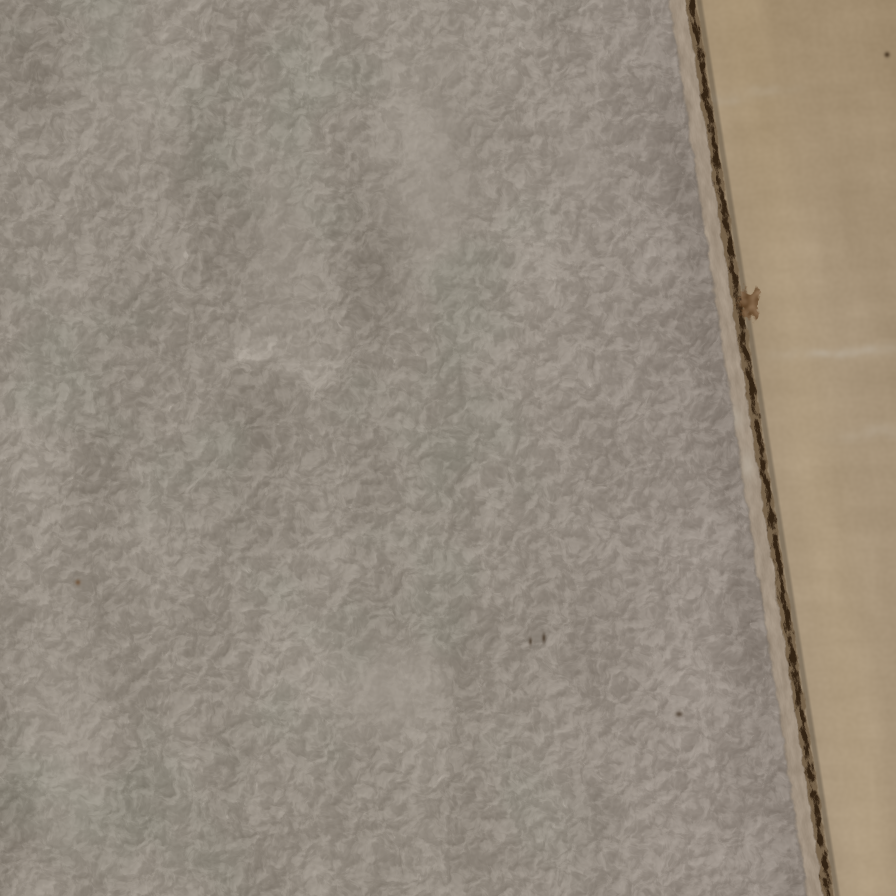
This texture is drawn by a WebGL 1 fragment shader. Its source:

```glsl
precision highp float;
uniform vec2 u_resolution;

const vec3 SLAB = vec3(0.580, 0.548, 0.507);
const vec3 SLAB_COOL = vec3(0.560, 0.552, 0.503);
const vec3 BOARD = vec3(0.645, 0.572, 0.472);
const vec3 RIM = vec3(0.630, 0.570, 0.500);
const vec3 GAP = vec3(0.200, 0.140, 0.080);
const vec3 GRIT = vec3(0.46, 0.385, 0.29);
const vec3 CHALK = vec3(0.72, 0.68, 0.62);
const vec3 RUST = vec3(0.42, 0.30, 0.19);
const float SEAM_TOP = 0.771;
const float SEAM_LEAN = 0.154;
const float GAP_HALF = 0.006;
const float RIM_WIDTH = 0.018;
const float STAIN_GAIN = 0.042;
const float FLAKE_GAIN = 0.075;
const float RELIEF_GAIN = 0.085;

vec2 hashGradient(vec2 cell) {
  vec3 q = fract(cell.xyx * vec3(0.1031, 0.1030, 0.0973));
  q += dot(q, q.yzx + 33.33);
  float angle = 6.2832 * fract((q.x + q.y) * q.z);
  return vec2(cos(angle), sin(angle));
}

float gradientNoise(vec2 p) {
  vec2 i = floor(p), f = fract(p), e = vec2(1.0, 0.0);
  vec2 u = f * f * f * (f * (f * 6.0 - 15.0) + 10.0);
  float low = mix(dot(hashGradient(i), f), dot(hashGradient(i + e), f - e), u.x);
  float high = mix(dot(hashGradient(i + e.yx), f - e.yx), dot(hashGradient(i + 1.0), f - 1.0), u.x);
  return mix(low, high, u.y);
}

float fbm(vec2 p) {
  float sum = 0.0, amp = 0.6;
  for (int k = 0; k < 4; k++) {
    sum += amp * gradientNoise(p);
    p = mat2(1.6, 1.2, -1.2, 1.6) * p + 7.3;
    amp *= 0.55;
  }
  return sum;
}

float blob(vec2 p, float x, float y, float rx, float ry) {
  vec2 d = (p - vec2(x, y)) / vec2(rx, ry);
  return exp(-dot(d, d));
}

float band(float x, float lo, float hi, float soft) {
  return smoothstep(lo - soft, lo + soft, x) * (1.0 - smoothstep(hi - soft, hi + soft, x));
}

vec3 slabColor(vec2 p, float seam) {
  vec2 warp = vec2(fbm(p * 24.0), fbm(p * 24.0 + 19.0));
  vec2 w = p + 0.035 * warp;
  // Broad pale and dark stains
  float pale = blob(w, 0.48, 0.81, 0.05, 0.13) + 0.7 * blob(w, 0.31, 0.72, 0.035, 0.12)
    + blob(w, 0.43, 0.23, 0.06, 0.05) + 0.5 * blob(w, 0.14, 0.92, 0.04, 0.12)
    + 0.7 * blob(w, 0.65, 0.81, 0.03, 0.04) + 0.5 * blob(w, 0.08, 0.15, 0.04, 0.12);
  float dark = 0.8 * blob(w, 0.24, 0.74, 0.06, 0.12) + 0.9 * blob(w, 0.42, 0.71, 0.04, 0.08)
    + 0.8 * blob(w, 0.29, 0.48, 0.05, 0.13) + 0.7 * blob(w, 0.03, 0.95, 0.07, 0.10)
    + blob(w, 0.0, 0.06, 0.04, 0.07) + 0.5 * blob(w, 0.34, 0.12, 0.03, 0.12);
  float streak = gradientNoise(vec2(w.x * 13.0, w.y * 2.2 + 4.0));
  float cloud = fbm(w * vec2(15.0, 9.0) + 3.0);

  // Torn flakes with lit and shaded edges, calmer on pale stains
  vec2 q = p * 58.0 + 0.9 * warp;
  float height = fbm(q);
  float relief = height - fbm(q + vec2(0.16, -0.2));
  float flake = smoothstep(-0.18, 0.22, height + 0.25 * cloud) - 0.5;
  float rough = 1.0 - 0.65 * min(pale, 1.0);
  float fleck = smoothstep(0.33, 0.5, fbm(p * vec2(85.0, 65.0) + warp + 40.0));

  float cool = smoothstep(0.0, 0.4, fbm(p * 5.0 + 31.0)) * (1.0 - smoothstep(0.5, 0.75, p.x));
  vec3 col = mix(SLAB, SLAB_COOL, 0.5 * cool);
  col -= vec3(0.0, 0.006, 0.0) * smoothstep(0.45, 0.85, p.x);
  col += STAIN_GAIN * (pale - dark) + 0.04 * streak + 0.05 * cloud;
  col += rough * (FLAKE_GAIN * 0.6 * flake + RELIEF_GAIN * relief + 0.045 * fleck);
  col += 0.02 * gradientNoise(p * 190.0) - 0.035 * exp(-pow((seam + 0.04) / 0.02, 2.0));

  // Chalk smudge and small specks
  col += 0.09 * blob(w, 0.285, 0.615, 0.028, 0.015) + 0.045 * blob(w, 0.345, 0.59, 0.025, 0.025);
  col = mix(col, RUST, 0.7 * blob(p, 0.087, 0.35, 0.003, 0.003));
  float speck = blob(p, 0.592, 0.284, 0.002, 0.004) + blob(p, 0.607, 0.288, 0.002, 0.005);
  return mix(col, GAP, 0.6 * min(speck + blob(p, 0.758, 0.203, 0.004, 0.003), 1.0));
}

vec3 boardColor(vec2 p, float seam) {
  vec3 col = BOARD + 0.05 * fbm(vec2(seam * 16.0, p.y * 4.0));
  col += 0.03 * fbm(p * vec2(9.0, 34.0)) + 0.012 * gradientNoise(p * 170.0);
  col += vec3(0.03, 0.028, 0.02) * exp(-pow((seam - 0.055) / 0.035, 2.0));
  col -= vec3(0.02, 0.025, 0.035) * smoothstep(0.6, 1.0, p.y);
  // Pale scuffs running across the board
  vec2 s = vec2(p.x, p.y - 0.06 * (p.x - 0.9) + 0.007 * gradientNoise(p * 25.0));
  float scuff = blob(s, 0.94, 0.605, 0.065, 0.006) + 0.5 * blob(s, 0.98, 0.512, 0.05, 0.008)
    + 0.8 * blob(s, 0.81, 0.895, 0.02, 0.006) + 0.5 * blob(s, 0.86, 0.903, 0.03, 0.006);
  col = mix(col, CHALK, scuff * (0.45 + 0.5 * gradientNoise(p * 60.0)));
  return mix(col, GAP, 0.7 * blob(p, 0.99, 0.939, 0.003, 0.003));
}

void main() {
  vec2 p = gl_FragCoord.xy / u_resolution;
  float soft = 0.8 / min(u_resolution.x, u_resolution.y) + 0.0005;
  float seam = (p.x - SEAM_TOP - SEAM_LEAN * (1.0 - p.y)) / sqrt(1.0 + SEAM_LEAN * SEAM_LEAN);
  float ragged = seam + 0.005 * fbm(p * 55.0);
  vec3 col = mix(slabColor(p, seam), boardColor(p, seam), smoothstep(-soft, soft, seam));

  // Chipped rim and shaded lip on either side of the gap
  vec3 rim = RIM + 0.11 * fbm(vec2(seam * 110.0, p.y * 38.0));
  float chips = blob(p, 0.819, 0.532, 0.01, 0.014) + blob(p, 0.834, 0.48, 0.008, 0.016);
  rim = mix(rim, CHALK, 0.7 * min(chips, 1.0));
  col = mix(col, rim, 0.9 * band(ragged, -GAP_HALF - RIM_WIDTH, -GAP_HALF, soft * 1.5));
  col *= 1.0 - 0.08 * exp(-pow((ragged + GAP_HALF + RIM_WIDTH) / 0.002, 2.0));
  col *= 1.0 - 0.22 * band(seam, GAP_HALF, GAP_HALF + 0.006, soft * 1.5);

  // Gritty gap, darkest along its broken core
  float grit = fbm(vec2(seam * 150.0, p.y * 70.0)) + 0.5 * smoothstep(0.0, GAP_HALF, abs(seam - 0.001));
  col = mix(col, mix(GAP, GRIT, smoothstep(-0.05, 0.4, grit)), band(ragged, -GAP_HALF, GAP_HALF, soft));
  // Crumb caught beside the gap
  vec2 c = p + 0.022 * vec2(fbm(p * 60.0), fbm(p * 60.0 + 11.0));
  float crumb = smoothstep(0.3, 0.6, blob(c, 0.836, 0.662, 0.011, 0.018));
  col = mix(col, RUST + 0.2 * gradientNoise(p * 130.0), 0.75 * crumb);
  gl_FragColor = vec4(clamp(col, 0.0, 1.0), 1.0);
}
```
